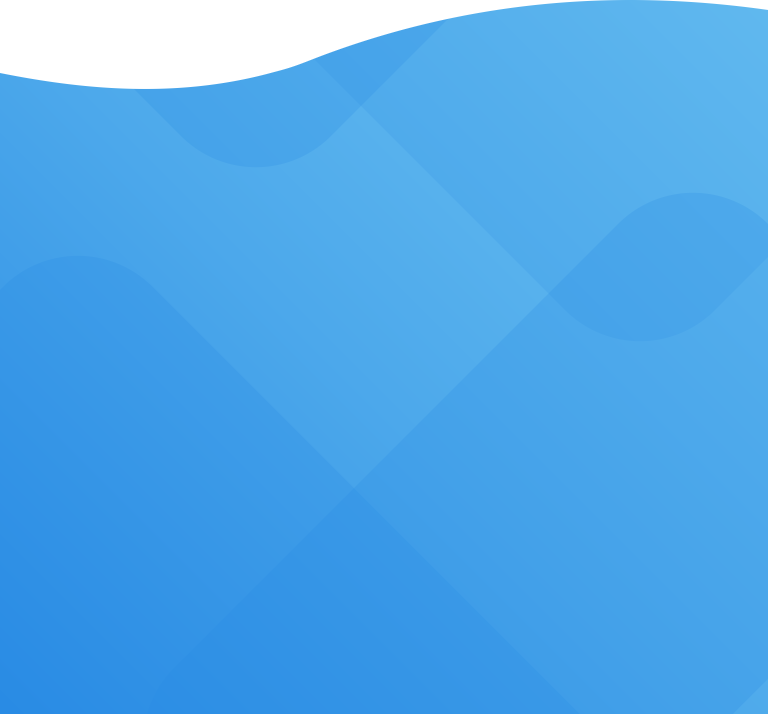
Give the GLSL for this background, as a Shadertoy shader.

```glsl
#define DEEP_BLUE vec3(0.162, 0.546, 0.896)
#define MID_BLUE vec3(0.298, 0.659, 0.921)
#define PALE_BLUE vec3(0.424, 0.761, 0.945)
#define SHADE_BLUE vec3(0.149, 0.537, 0.890)
#define SKY_WHITE vec3(1.0)
#define MID_STOP 0.466
#define CORNER_RADIUS 0.148
#define WAVE_JOIN 0.42

// Antialiased coverage of the inside of a signed distance
float coverage(float dist) {
    return clamp(0.5 - dist * iResolution.y, 0.0, 1.0);
}

// Rounded rectangle turned by 45 degrees, grown from its tip;
// facing = 1.0 opens upward, -1.0 opens downward
float tiltedCard(vec2 p, vec2 tip, vec2 size, float facing) {
    vec2 d = (p - tip) * facing;
    vec2 q = vec2(d.x + d.y, d.y - d.x) * 0.70711;
    vec2 e = abs(q - 0.5 * size) - 0.5 * size + CORNER_RADIUS;
    return length(max(e, 0.0)) + min(max(e.x, e.y), 0.0) - CORNER_RADIUS;
}

// Height of the wave: a valley on the left flowing into a crest
float waveHeight(float x) {
    float v = x - 0.203;
    float c = x - 0.8824;
    float valley = 0.1246 - v * v * (0.639 + 0.474 * v);
    float crest = c * c * (0.388 - 0.0714 * c);
    return 1.0 - mix(valley, crest, smoothstep(WAVE_JOIN - 0.04, WAVE_JOIN + 0.04, x));
}

vec3 shade(vec3 color, float dist, float strength) {
    return mix(color, SHADE_BLUE, strength * coverage(dist));
}

void mainImage(out vec4 fragColor, in vec2 fragCoord) {
    vec2 p = fragCoord / iResolution.y;
    float aspect = iResolution.x / iResolution.y;

    // Diagonal gradient
    float along = (p.x + p.y) / (aspect + 1.0);
    vec3 color = mix(DEEP_BLUE, MID_BLUE, min(along / MID_STOP, 1.0));
    color = mix(color, PALE_BLUE, max((along - MID_STOP) / (1.0 - MID_STOP), 0.0));

    // Overlapping translucent cards: left, right, upper right, top
    color = shade(color, tiltedCard(p, vec2(0.109, 0.703), vec2(3.0), -1.0), 0.23);
    color = shade(color, tiltedCard(p, vec2(0.9706, 0.7913), vec2(1.176, 0.599), -1.0), 0.23);
    color = shade(color, tiltedCard(p, vec2(0.8964, 0.4608), vec2(3.0), 1.0), 0.17);
    color = shade(color, tiltedCard(p, vec2(0.3585, 0.7045), vec2(3.0), 1.0), 0.23);

    // White above the wave
    float slope = (waveHeight(p.x + 0.001) - waveHeight(p.x - 0.001)) / 0.002;
    float waveDist = (p.y - waveHeight(p.x)) / sqrt(1.0 + slope * slope);
    color = mix(SKY_WHITE, color, coverage(waveDist));

    fragColor = vec4(color, 1.0);
}
```
